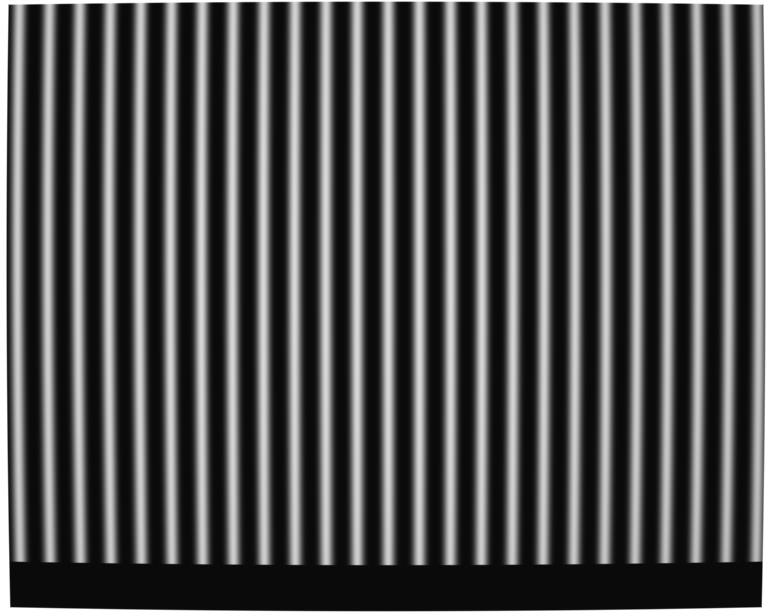
Reproduce this pattern procedurally as a Shadertoy shader.

```glsl
#define LENS_CENTER vec2(0.5026, 0.462)
#define BARREL 0.05
#define SCREEN_MIN vec2(-0.5, -0.4605)
#define SCREEN_MAX vec2(0.5, 0.3398)
#define BAND_TOP -0.3989
#define PERIOD 0.0407
#define PHASE 0.003
#define GAMMA 2.2
#define BLACK_LEVEL 0.04
#define CONTRAST 0.81
#define FALLOFF 0.35
#define GLOW_CENTER vec2(-0.06, 0.0)

const float TAU = 6.2831853;

// Signed distance to an axis-aligned box given by its corners
float boxDistance(vec2 p, vec2 lo, vec2 hi) {
    vec2 d = abs(p - 0.5 * (lo + hi)) - 0.5 * (hi - lo);
    return length(max(d, 0.0)) + min(max(d.x, d.y), 0.0);
}

// Raised cosine passed through a display gamma
float fringe(float x) {
    float wave = 0.5 + 0.5 * cos(TAU * (x - PHASE) / PERIOD);
    return pow(wave, GAMMA);
}

void mainImage(out vec4 fragColor, in vec2 fragCoord) {
    float pixel = 1.0 / iResolution.x;

    // Barrel distortion, in units of the canvas width
    vec2 p = fragCoord * pixel - LENS_CENTER;
    p *= 1.0 + BARREL * dot(p, p);

    // Stripes, dimming away from the brightest spot
    vec2 g = p - GLOW_CENTER;
    float light = CONTRAST * (1.0 - FALLOFF * dot(g, g)) * fringe(p.x);

    // Unlit band along the bottom
    light *= smoothstep(-pixel, pixel, p.y - BAND_TOP);

    // White surround outside the curved screen edge
    float outside = smoothstep(-pixel, pixel, boxDistance(p, SCREEN_MIN, SCREEN_MAX));
    fragColor = vec4(vec3(mix(BLACK_LEVEL + light, 1.0, outside)), 1.0);
}
```
